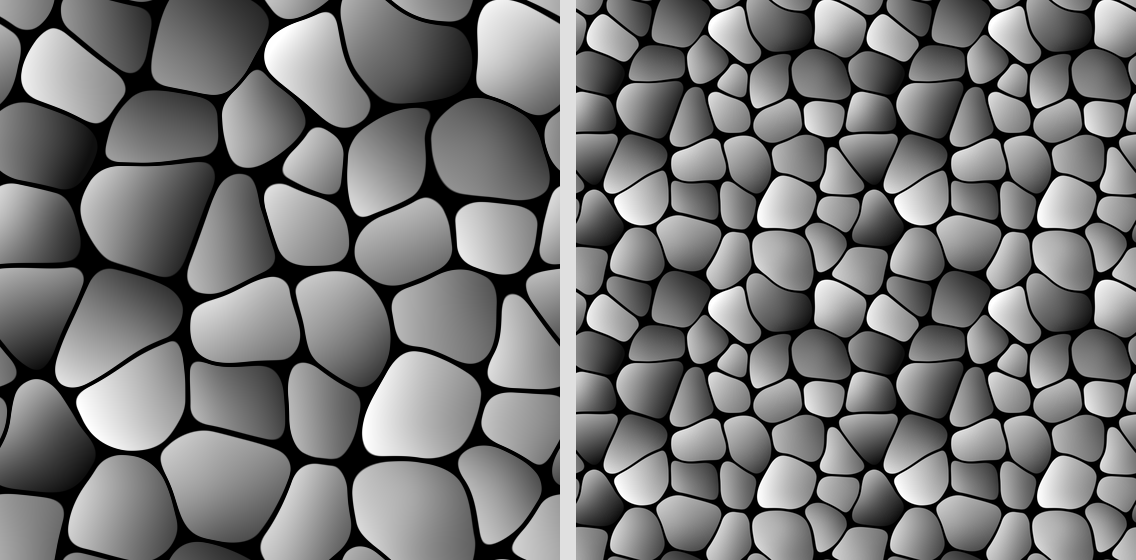
Left: one tile. Right: repeated 2 by 2.
Reproduce this pattern procedurally as a WebGL 1 fragment shader.

```glsl
precision highp float;
// Tiling cobble of rounded grey cells, each shaded by its own gradient, with black joints.
uniform vec2 u_resolution;

const float CELLS = 6.0; // cells per canvas side

vec2 hash2(vec2 p) {
  return fract(sin(vec2(dot(p, vec2(127.1, 311.7)), dot(p, vec2(269.5, 183.3)))) * 43758.5453);
}

// Integer lattice coordinate wrapped to the given period
vec2 wrap(vec2 p, float period) {
  return floor(mod(p + 0.5, period));
}

// Two channels of smooth value noise that repeat after the period
vec2 wrappedNoise(vec2 p, float period) {
  vec2 i = floor(p);
  vec2 f = fract(p);
  f = f * f * (3.0 - 2.0 * f);
  vec2 a = hash2(wrap(i, period) + 31.0);
  vec2 b = hash2(wrap(i + vec2(1.0, 0.0), period) + 31.0);
  vec2 c = hash2(wrap(i + vec2(0.0, 1.0), period) + 31.0);
  vec2 d = hash2(wrap(i + vec2(1.0, 1.0), period) + 31.0);
  return mix(mix(a, b, f.x), mix(c, d, f.x), f.y);
}

// Jittered centre of a cell
vec2 site(vec2 cell) {
  return cell + 0.1 + 0.8 * hash2(wrap(cell, CELLS));
}

float smoothMin(float a, float b, float k) {
  float h = max(k - abs(a - b), 0.0) / k;
  return min(a, b) - 0.25 * k * h * h;
}

void main() {
  vec2 uv = gl_FragCoord.xy / u_resolution;

  // Bend the plane so the joints curve
  vec2 p = uv * CELLS + 0.3 * (wrappedNoise(uv * 8.0, 8.0) - 0.5);

  // Nearest cell
  vec2 home = floor(p);
  vec2 cell = home;
  float nearest = 1e3;
  for (int y = -1; y <= 1; y++) {
    for (int x = -1; x <= 1; x++) {
      vec2 c = home + vec2(float(x), float(y));
      float d = distance(p, site(c));
      if (d < nearest) {
        nearest = d;
        cell = c;
      }
    }
  }

  // Distance to the cell border, blended so corners are round
  vec2 center = site(cell);
  float border = 2.0;
  for (int y = -2; y <= 2; y++) {
    for (int x = -2; x <= 2; x++) {
      if (x != 0 || y != 0) {
        vec2 other = site(cell + vec2(float(x), float(y)));
        float d = dot(0.5 * (center + other) - p, normalize(other - center));
        border = smoothMin(border, d, 0.2);
      }
    }
  }

  // Linear shading that darkens roughly to the right
  vec2 tone = hash2(wrap(cell, CELLS) + 57.0);
  vec2 slope = hash2(wrap(cell, CELLS) + 91.0);
  float angle = mix(-1.1, 1.0, tone.y);
  float along = dot(p - center, vec2(cos(angle), sin(angle)));
  float grey = clamp(mix(0.34, 0.76, tone.x) - mix(0.35, 0.6, slope.x) * along, 0.06, 1.0);

  // Black joints with a one pixel soft edge
  float pixel = CELLS / min(u_resolution.x, u_resolution.y);
  float face = smoothstep(-0.7 * pixel, 0.7 * pixel, border - 0.026);
  gl_FragColor = vec4(vec3(grey * face), 1.0);
}
```
